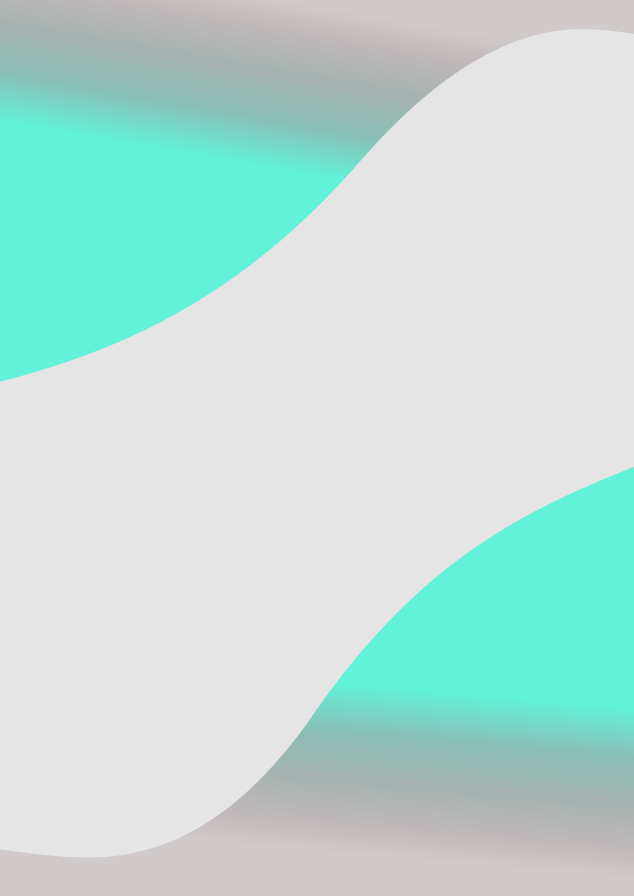
Write a WebGL 1 fragment shader that draws this background.

```glsl
precision highp float;

uniform vec2 u_resolution;

const vec3 PAPER = vec3(0.898);
const vec3 TEAL = vec3(0.384, 0.945, 0.851);
const vec3 SAGE = vec3(0.54, 0.75, 0.71);
const vec3 STONE = vec3(0.65, 0.70, 0.69);
const vec3 MAUVE = vec3(0.76, 0.725, 0.73);
const vec3 MIST = vec3(0.82, 0.793, 0.793);
const float FADE_LENGTH = 0.189;

// Cubic through two knots, each given as (x, height, slope)
float hermite(vec3 a, vec3 b, float x) {
  float span = b.x - a.x;
  float t = (x - a.x) / span;
  float s = 1.0 - t;
  return s * s * ((1.0 + 2.0 * t) * a.y + t * span * a.z)
       + t * t * ((1.0 + 2.0 * s) * b.y - s * span * b.z);
}

// Smooth curve over four knots
float wave(vec3 a, vec3 b, vec3 c, vec3 d, float x) {
  if (x < b.x) return hermite(a, b, x);
  if (x < c.x) return hermite(b, c, x);
  return hermite(c, d, x);
}

float upperWave(float x) {
  return wave(vec3(0.0, 0.574, 0.183), vec3(0.568, 0.820, 0.812),
              vec3(0.917, 0.9674, 0.0), vec3(1.0, 0.962, -0.12), x);
}

float lowerWave(float x) {
  return wave(vec3(0.0, 0.052, -0.092), vec3(0.138, 0.043, 0.0),
              vec3(0.4945, 0.203, 1.023), vec3(1.0, 0.479, 0.282), x);
}

// Pixel coverage above an edge, from its height here and one pixel right
float coverAbove(float y, float edge, float nextEdge, float height) {
  float rise = (nextEdge - edge) * height;
  return clamp(0.5 + (y - edge) * height / sqrt(1.0 + rise * rise), 0.0, 1.0);
}

// Teal fading through grey to pale mist
vec3 fade(float t) {
  vec3 color = mix(TEAL, SAGE, clamp(t / 0.28, 0.0, 1.0));
  color = mix(color, STONE, clamp((t - 0.28) / 0.28, 0.0, 1.0));
  color = mix(color, MAUVE, clamp((t - 0.56) / 0.28, 0.0, 1.0));
  return mix(color, MIST, clamp((t - 0.84) / 0.16, 0.0, 1.0));
}

void main() {
  vec2 uv = gl_FragCoord.xy / u_resolution;
  float nextX = uv.x + 1.0 / u_resolution.x;

  // Tilted gradients, fading towards the top and bottom
  vec3 upperColor = fade((uv.y + 0.1235 * uv.x - 0.866) / FADE_LENGTH);
  vec3 lowerColor = fade((0.2695 - uv.y - 0.0614 * uv.x) / FADE_LENGTH);

  // Pale band between the two waves
  float aboveUpper = coverAbove(uv.y, upperWave(uv.x), upperWave(nextX), u_resolution.y);
  float aboveLower = coverAbove(uv.y, lowerWave(uv.x), lowerWave(nextX), u_resolution.y);
  vec3 color = mix(lowerColor, PAPER, aboveLower);
  color = mix(color, upperColor, aboveUpper);

  gl_FragColor = vec4(color, 1.0);
}
```
